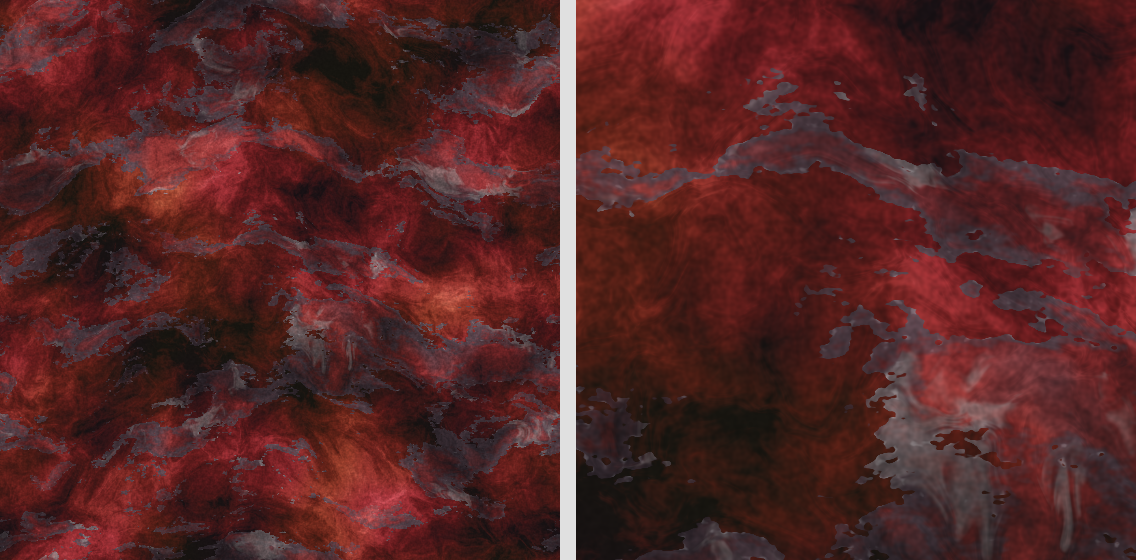
Left, the full canvas; right, a detail of the centre.
Give the GLSL for this texture, as a WebGL 2 fragment shader.

```glsl
#version 300 es
precision highp float;
// Seamless dark crimson mineral surface: clouded red tones laced with pale fibres,
// crossed by frayed slate films that lie in wavy, mostly horizontal bands.
// Everything is built from wrapping gradient noise with a domain warp.

uniform vec2 u_resolution;
out vec4 fragColor;

const float TAU = 6.2831853;

// Integer hash of a lattice cell and a seed, from 0 to 1
float hash(vec2 cell, float seed) {
    uvec3 q = uvec3(cell, seed) * uvec3(1597u, 3812u, 2741u) + 977u;
    uint h = q.x * 7919u ^ q.y * 6173u ^ q.z * 9277u;
    h = (h ^ (h >> 15u)) * 73244475u;
    h = (h ^ (h >> 13u)) * 73244475u;
    h ^= h >> 16u;
    return float(h & 65535u) / 65535.0;
}

// Contribution of one lattice corner
float corner(vec2 cell, vec2 offset, vec2 period, float seed) {
    float angle = TAU * hash(mod(cell, period), seed);
    return dot(vec2(cos(angle), sin(angle)), offset);
}

// Gradient noise that wraps after a whole number of cells
float gradientNoise(vec2 uv, vec2 period, float seed) {
    vec2 p = uv * period;
    vec2 i = floor(p), f = p - i;
    vec2 w = f * f * f * (f * (f * 6.0 - 15.0) + 10.0);
    vec2 e = vec2(1.0, 0.0);
    float low = mix(corner(i, f, period, seed),
                    corner(i + e.xy, f - e.xy, period, seed), w.x);
    float high = mix(corner(i + e.yx, f - e.yx, period, seed),
                     corner(i + e.xx, f - e.xx, period, seed), w.x);
    return mix(low, high, w.y);
}

// Layered noise, centred on zero
float fbm(vec2 uv, vec2 period, int octaves, float gain, float seed) {
    float sum = 0.0, amplitude = 1.0;
    for (int k = 0; k < octaves; k++) {
        sum += amplitude * gradientNoise(uv, period, seed + float(k));
        period *= 2.0;
        amplitude *= gain;
    }
    return sum;
}

// Layered absolute noise: soft puffs separated by thin creases
float billow(vec2 uv, vec2 period, int octaves, float gain, float seed) {
    float sum = 0.0, amplitude = 1.0;
    for (int k = 0; k < octaves; k++) {
        sum += amplitude * abs(gradientNoise(uv, period, seed + float(k)));
        period *= 2.0;
        amplitude *= gain;
    }
    return sum;
}

vec2 warp(vec2 uv, vec2 period, float amount, float seed) {
    return uv + amount * vec2(fbm(uv, period, 3, 0.5, seed),
                              fbm(uv, period, 3, 0.5, seed + 10.0));
}

// Red ramp from soot to lit coral; warmth shifts it from crimson to rust
vec3 redRamp(float tone, float warmth) {
    vec3 c = mix(vec3(0.09, 0.07, 0.07), vec3(0.19, 0.085, 0.08), smoothstep(0.0, 0.22, tone));
    c = mix(c, vec3(0.29, 0.095, 0.085), smoothstep(0.16, 0.42, tone));
    c = mix(c, vec3(0.41, 0.12, 0.11), smoothstep(0.36, 0.60, tone));
    c = mix(c, vec3(0.59, 0.20, 0.185), smoothstep(0.54, 0.82, tone));
    c = mix(c, vec3(0.78, 0.35, 0.32), smoothstep(0.80, 1.15, tone));
    return c * (1.0 + warmth * vec3(-0.03, 0.16, -0.15));
}

void main() {
    vec2 uv = gl_FragCoord.xy / u_resolution;

    // Bend the bands, then fold them with noise
    vec2 bent = uv + vec2(0.0, 0.05 * cos(TAU * (uv.x + 0.08)));
    vec2 p = warp(bent, vec2(5.0, 6.0), 0.05, 1.0);
    vec2 curl = warp(p, vec2(18.0, 20.0), 0.03, 31.0);

    // Cloudy light, dark creases, pale fibres and grain
    float cloud = fbm(p, vec2(4.0, 5.0), 6, 0.58, 51.0);
    float creases = billow(curl, vec2(9.0, 12.0), 4, 0.65, 71.0) - 0.38;
    float fibres = 0.34 - billow(curl, vec2(19.0, 22.0), 4, 0.7, 81.0);
    float grain = fbm(uv, vec2(150.0), 2, 0.9, 91.0);
    float tone = 0.44 + 0.68 * cloud + 0.22 * creases + 0.30 * fibres + 0.04 * grain;
    float warmth = clamp(2.4 * fbm(uv, vec2(4.0), 3, 0.5, 101.0), -0.6, 0.9);

    // Slate film height, frayed by fine noise that is stretched sideways
    float fray = fbm(uv, vec2(48.0, 80.0), 3, 0.85, 111.0);
    float film = fbm(p, vec2(4.0, 9.0), 5, 0.62, 121.0) + 0.16 * fray + 0.15 * creases;
    float depth = film - 0.12;
    float cover = smoothstep(-0.012, 0.012, depth);

    // The film is grey along its rim and dissolves into rosy red inside
    vec3 color = redRamp(tone + 0.1 * cover * smoothstep(0.1, 0.4, depth), warmth * (1.0 - 0.7 * cover));
    float patchy = 0.8 * fbm(p, vec2(7.0, 10.0), 4, 0.6, 131.0);
    float veil = cover * clamp(mix(0.85, 0.2, smoothstep(0.03, 0.30, depth)) + patchy, 0.08, 0.9);
    float shade = 0.56 + 0.9 * clamp(tone, 0.0, 1.1);
    color = mix(color, vec3(0.26, 0.225, 0.245) * shade, veil);
    color += cover * vec3(0.02, 0.008, 0.02);

    // Pale worn spots and sparse glints along the rim
    float worn = smoothstep(0.22, 0.60, fbm(curl, vec2(9.0, 12.0), 5, 0.65, 141.0));
    color = mix(color, vec3(0.50, 0.47, 0.47) * shade, 0.6 * worn * cover);
    float rim = cover * (1.0 - smoothstep(0.0, 0.09, depth));
    float glint = smoothstep(0.1, 0.5, gradientNoise(uv, vec2(190.0), 151.0));
    color += 0.14 * rim * glint * vec3(0.9, 1.0, 1.0);

    fragColor = vec4(clamp(color * (1.0 + 0.13 * grain), 0.0, 1.0), 1.0);
}
```
